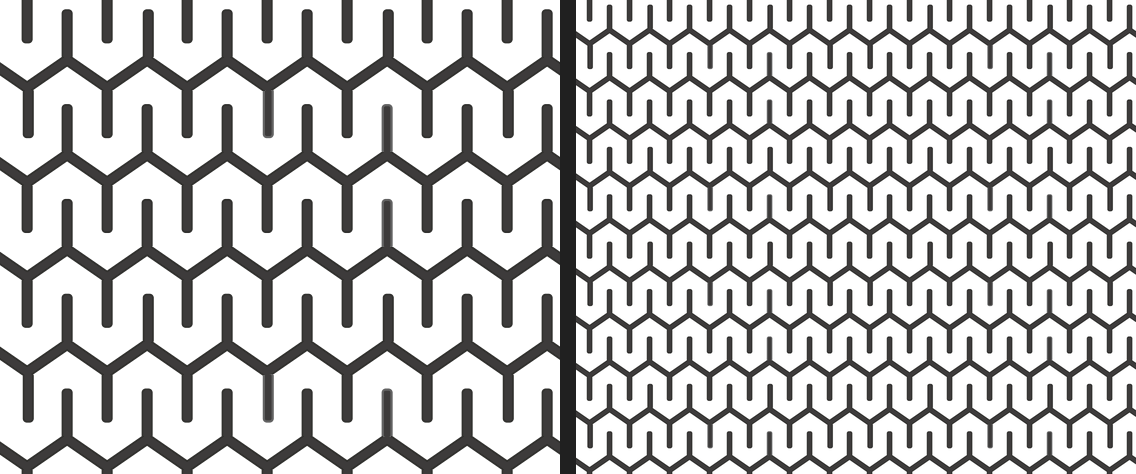
Left, the tile; right, the same tile 2 across and 2 down.
This pattern is drawn by a Shadertoy shader. Its source:

```glsl
const vec2 REPEATS = vec2(7.0, 5.0);
const float ROW_HEIGHT = 1.187;      // lengths are in column widths
const vec2 PEAK_ORIGIN = vec2(0.839, 0.778);
const float HALF_STROKE = 0.069;
const float AMPLITUDE = 0.173;
const float STEM_REACH = 0.807;
const float CAP_RADIUS = 0.052;
const float STEM_SHIFT = 0.014;
const vec3 PAPER = vec3(1.0);
const vec3 INK = vec3(0.24, 0.233, 0.23);
const vec3 RIM = vec3(0.17, 0.17, 0.16);
const vec3 FADED = vec3(0.38);

float roundedBox(vec2 p, vec2 halfSize, float radius) {
    vec2 q = abs(p) - halfSize + radius;
    return length(max(q, 0.0)) + min(max(q.x, q.y), 0.0) - radius;
}

// Distance to a zigzag whose peaks lie on whole x, with y pointing down
float zigzag(vec2 p, float amplitude, float halfStroke) {
    float slope = 4.0 * amplitude;
    float t = abs(p.x - round(p.x));
    return abs(p.y + amplitude - slope * t) * inversesqrt(1.0 + slope * slope) - halfStroke;
}

// 1.0 where value is a multiple of three after the offset
float everyThird(float value, float offset) {
    return 1.0 - step(0.5, mod(value - offset, 3.0));
}

// Distance to the nearest stem in x, and how faded its sides are
vec2 stem(vec2 p, float row, float side) {
    float column = round(p.x);
    float wrappedColumn = mod(column, REPEATS.x);
    float thirdRow = everyThird(row, 0.0);
    bool up = side < 0.0;
    float shift = STEM_SHIFT * thirdRow * everyThird(wrappedColumn, up ? 1.0 : 0.0);
    vec2 centre = vec2(column + shift, side * 0.5 * (STEM_REACH + AMPLITUDE));
    vec2 halfSize = vec2(HALF_STROKE, 0.5 * (STEM_REACH - AMPLITUDE));
    float fadedColumn = up ? 4.0 : 3.0;
    float fadedRow = up ? 1.0 - thirdRow : thirdRow;
    float faded = fadedRow * (1.0 - step(0.5, abs(wrappedColumn - fadedColumn)));
    return vec2(roundedBox(p - centre, halfSize, CAP_RADIUS), faded);
}

vec2 nearer(vec2 a, vec2 b) {
    return a.x < b.x ? a : b;
}

// Distance to one row with its upper and lower stems, and the fading
vec2 zigzagRow(vec2 p, float row) {
    vec2 shape = vec2(zigzag(p, AMPLITUDE, HALF_STROKE), 0.0);
    shape = nearer(shape, stem(p, row, -1.0));
    return nearer(shape, stem(p + vec2(0.5, 0.0), row, 1.0));
}

vec3 inkColour(float dist, float faded, float pixel) {
    float rim = smoothstep(-0.026, -0.016, dist) * 0.8;
    float side = smoothstep(-0.034, -0.022, dist) * faded;
    vec3 ink = mix(mix(INK, RIM, rim), FADED, side);
    float edge = 0.65 * pixel;
    return mix(ink, PAPER, smoothstep(-edge, edge, dist));
}

void mainImage(out vec4 fragColor, in vec2 fragCoord) {
    vec2 uv = fragCoord / iResolution.xy;
    vec2 grid = vec2(uv.x, 1.0 - uv.y) * REPEATS - PEAK_ORIGIN;
    float pixel = REPEATS.x / iResolution.x;

    // Stems reach into the neighbouring rows
    vec2 shape = vec2(10.0, 0.0);
    float nearestRow = round(grid.y);
    for (int i = -1; i <= 1; i++) {
        float row = nearestRow + float(i);
        vec2 p = vec2(grid.x, (grid.y - row) * ROW_HEIGHT);
        shape = nearer(shape, zigzagRow(p, mod(row, REPEATS.y)));
    }
    fragColor = vec4(inkColour(shape.x, shape.y, pixel), 1.0);
}
```
